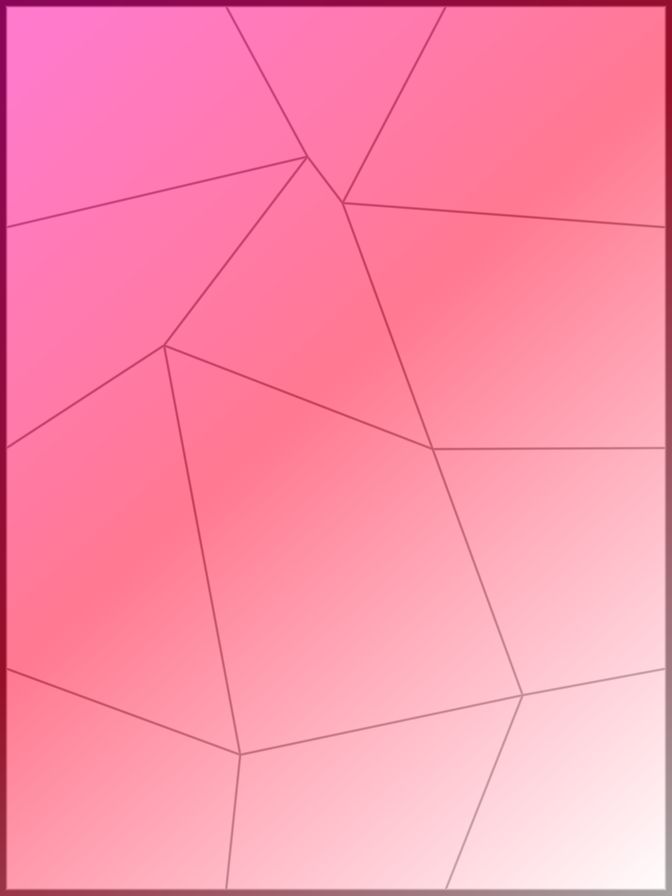
Write a Shadertoy shader that draws this background.

```glsl
// Diagonal pink-to-white gradient crossed by a thin, jittered grid inside a dark frame.
#define GRID ivec2(3, 4)
#define JITTER_X vec4(0.097, 0.284, 0.063, 0.426)
#define JITTER_Y vec4(-0.05, -0.405, 0.26, 0.375)
#define GRADIENT_DIR vec2(1.0, 1.1)
#define GRADIENT_STOPS vec3(0.04, 0.455, 1.0)
#define INSET 0.0098
#define LINE_HALF_WIDTH 0.0016
#define SOFTNESS 0.0016
#define LINE_SHADE 0.24
#define FRAME_SHADE vec2(0.46, 0.36)
#define FRAME_SOFTNESS 0.0026

const vec3 ORCHID = vec3(1.0, 0.48, 0.80);
const vec3 CORAL = vec3(1.0, 0.475, 0.57);
const vec3 WHITE = vec3(1.0, 0.995, 0.995);

// Sine-free hash: fractional part of a bilinear form of the cell index
float latticeHash(vec2 cell, vec4 k) {
    return fract(dot(vec4(cell, cell.x * cell.y, 1.0), k));
}

// Grid vertex in canvas units; the ones on the frame stay in place
vec2 gridVertex(ivec2 id, vec2 size) {
    vec2 cell = vec2(id);
    bool inside = all(greaterThan(id, ivec2(0))) && all(lessThan(id, GRID));
    if (inside) {
        cell += vec2(latticeHash(cell, JITTER_X), latticeHash(cell, JITTER_Y)) - 0.5;
    }
    return INSET + (size - 2.0 * INSET) * cell / vec2(GRID);
}

float segmentDistance(vec2 p, vec2 a, vec2 b) {
    vec2 ap = p - a, ab = b - a;
    return length(ap - ab * clamp(dot(ap, ab) / dot(ab, ab), 0.0, 1.0));
}

// Coverage that falls from 1 to 0 as the distance passes the limit
float coverage(float dist, float limit, float soft) {
    return 1.0 - smoothstep(limit - soft, limit + soft, dist);
}

// Position of t between two stops, from 0 to 1
float ramp(float from, float to, float t) {
    return clamp((t - from) / (to - from), 0.0, 1.0);
}

void mainImage(out vec4 fragColor, in vec2 fragCoord) {
    // Canvas width is one unit; y runs downward from the top
    vec2 size = vec2(1.0, iResolution.y / iResolution.x);
    vec2 p = fragCoord / iResolution.x;
    p.y = size.y - p.y;
    float pixel = 0.6 / iResolution.x;

    // Three-stop gradient
    float t = dot(p, GRADIENT_DIR) / dot(size, GRADIENT_DIR);
    vec3 stops = GRADIENT_STOPS;
    vec3 color = mix(ORCHID, CORAL, ramp(stops.x, stops.y, t));
    color = mix(color, WHITE, ramp(stops.y, stops.z, t));

    // Nearest interior grid edge
    float edge = 1.0;
    for (int j = 0; j < GRID.y; j++) {
        for (int i = 0; i < GRID.x; i++) {
            ivec2 id = ivec2(i, j);
            vec2 a = gridVertex(id, size);
            if (j > 0) edge = min(edge, segmentDistance(p, a, gridVertex(id + ivec2(1, 0), size)));
            if (i > 0) edge = min(edge, segmentDistance(p, a, gridVertex(id + ivec2(0, 1), size)));
        }
    }
    float lines = coverage(edge, LINE_HALF_WIDTH, max(SOFTNESS, pixel));

    // Frame, deepest at the upper left
    vec2 toBorder = min(p, size - p);
    float frame = coverage(min(toBorder.x, toBorder.y), INSET, max(FRAME_SOFTNESS, pixel));
    float frameShade = mix(FRAME_SHADE.x, FRAME_SHADE.y, t) * frame;

    color -= max(LINE_SHADE * lines, frameShade);
    fragColor = vec4(clamp(color, 0.0, 1.0), 1.0);
}
```
